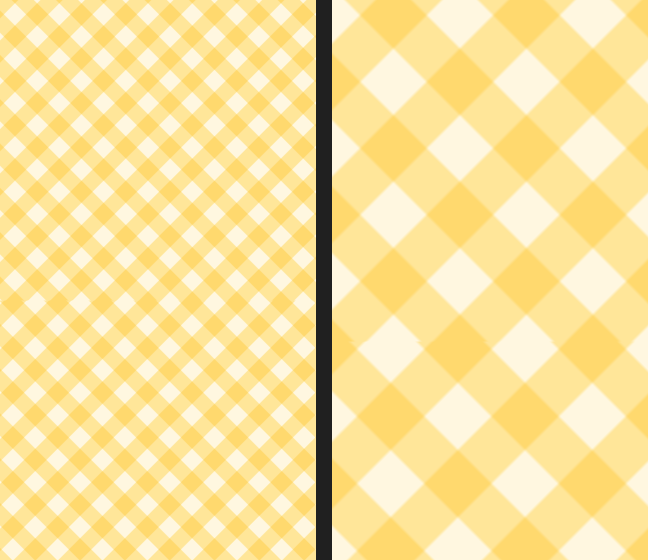
Left: the whole. Right: its middle third, enlarged.
A Shadertoy shader for this pattern:

```glsl
// Diagonal yellow gingham: two stacked cloth panels of slightly different scale.
// Lengths are in canvas widths, measured from the top left corner.
#define PAPER vec3(1.00, 0.97, 0.88)
#define SINGLE vec3(1.00, 0.90, 0.60)
#define CROSSED vec3(1.00, 0.85, 0.43)
#define UPPER_PERIOD 0.1403
#define LOWER_PERIOD 0.1418
#define UPPER_ANCHOR vec2(0.4683, 0.0456)
#define LOWER_ANCHOR vec2(0.5370, 0.9590)
#define SEAM_Y 0.951
#define STRIPE_SHARE 0.5
#define EDGE_SOFTNESS 0.0022

// Coverage of both diagonal stripe sets; the anchor is the centre of a pale diamond.
vec2 stripeCoverage(vec2 p, vec2 anchor, float period, float feather) {
    vec2 q = (p - anchor) / period;
    vec2 diagonal = vec2(q.x + q.y, q.x - q.y);
    vec2 fromCentre = abs(fract(diagonal) - 0.5);
    vec2 edge = (fromCentre - 0.5 * STRIPE_SHARE) * period * inversesqrt(2.0);
    return 1.0 - smoothstep(-feather, feather, edge);
}

// Weave two translucent stripe sets over the paper colour.
vec3 gingham(vec2 stripes) {
    vec3 across = mix(PAPER, SINGLE, stripes.x);
    vec3 overlap = mix(SINGLE, CROSSED, stripes.x);
    return mix(across, overlap, stripes.y);
}

void mainImage(out vec4 fragColor, in vec2 fragCoord) {
    vec2 p = vec2(fragCoord.x, iResolution.y - fragCoord.y) / iResolution.x;
    float pixel = 1.0 / iResolution.x;
    float feather = max(EDGE_SOFTNESS, 0.75 * pixel);

    // Panels meet at a faint horizontal seam.
    vec3 upper = gingham(stripeCoverage(p, UPPER_ANCHOR, UPPER_PERIOD, feather));
    vec3 lower = gingham(stripeCoverage(p, LOWER_ANCHOR, LOWER_PERIOD, feather));
    float below = smoothstep(-pixel, pixel, p.y - SEAM_Y);

    fragColor = vec4(mix(upper, lower, below), 1.0);
}
```
